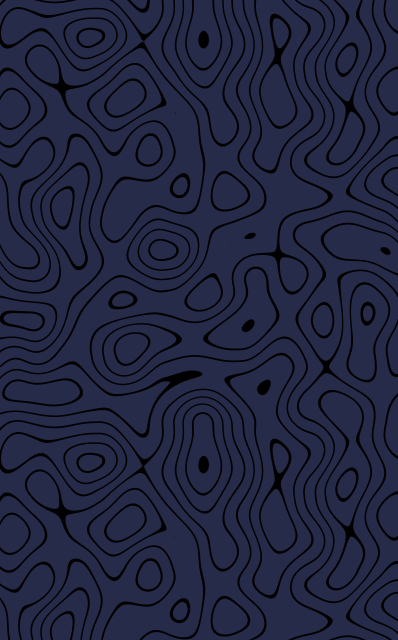
A WebGL 2 fragment shader for this pattern:

```glsl
#version 300 es
precision highp float;

// Topographic contour lines in black on navy: level curves of a tiling
// gradient noise. Lines have a fixed thickness in height as well as in
// distance, so they swell into dark blobs on flat saddles and summits.

uniform vec2 u_resolution;
out vec4 fragColor;

const vec3 GROUND_COLOR = vec3(0.153, 0.169, 0.290);
const vec3 LINE_COLOR = vec3(0.0, 0.0, 0.004);

const float TILE_SIZE = 0.664;       // repeat length, in canvas heights
const int TILE_CELLS = 6;            // noise cells along one repeat
const vec2 TILE_OFFSET = vec2(0.07, 0.11);
const float LEVEL_STEP = 0.165;      // height between two contours
const float LEVEL_SHIFT = 0.07;      // height of the first contour
const float LINE_HEIGHT = 0.0085;    // half thickness measured in height
const float LINE_WIDTH = 0.0004;     // half thickness in canvas heights
const uint SEED = 23u;
const float TAU = 6.2831853;

// Integer hash of a lattice point, from 0 to 1.
float hash(uvec2 cell) {
    uint h = cell.x * 1597334677u ^ (cell.y + SEED) * 3812015801u;
    h = (h ^ (h >> 16)) * 2246822519u;
    h = (h ^ (h >> 13)) * 3266489917u;
    h ^= h >> 16;
    return float(h >> 8) / 16777216.0;
}

// Slope contribution of one lattice corner, wrapped to the tile.
float cornerSlope(ivec2 cell, vec2 offset) {
    ivec2 wrapped = (cell % TILE_CELLS + TILE_CELLS) % TILE_CELLS;
    float angle = TAU * hash(uvec2(wrapped));
    return dot(vec2(cos(angle), sin(angle)), offset);
}

// Gradient noise with quintic blending.
float terrain(vec2 p) {
    ivec2 cell = ivec2(floor(p));
    vec2 f = fract(p);
    vec2 blend = f * f * f * (f * (f * 6.0 - 15.0) + 10.0);
    float low = mix(cornerSlope(cell, f),
                    cornerSlope(cell + ivec2(1, 0), f - vec2(1.0, 0.0)), blend.x);
    float high = mix(cornerSlope(cell + ivec2(0, 1), f - vec2(0.0, 1.0)),
                     cornerSlope(cell + ivec2(1, 1), f - vec2(1.0)), blend.x);
    return mix(low, high, blend.y);
}

void main() {
    vec2 uv = gl_FragCoord.xy / u_resolution.y;
    float height = terrain((uv + TILE_OFFSET) * float(TILE_CELLS) / TILE_SIZE);

    // Height difference to the nearest contour, and the slope per pixel.
    float level = (height - LEVEL_SHIFT) / LEVEL_STEP;
    float gap = abs(level - round(level)) * LEVEL_STEP;
    float slope = max(length(vec2(dFdx(height), dFdy(height))), 1e-5);

    // Signed distance in pixels to the line edge gives smooth coverage.
    float inside = (LINE_HEIGHT - gap) / slope + LINE_WIDTH * u_resolution.y;
    float coverage = clamp(inside + 0.5, 0.0, 1.0);

    fragColor = vec4(mix(GROUND_COLOR, LINE_COLOR, coverage), 1.0);
}
```
